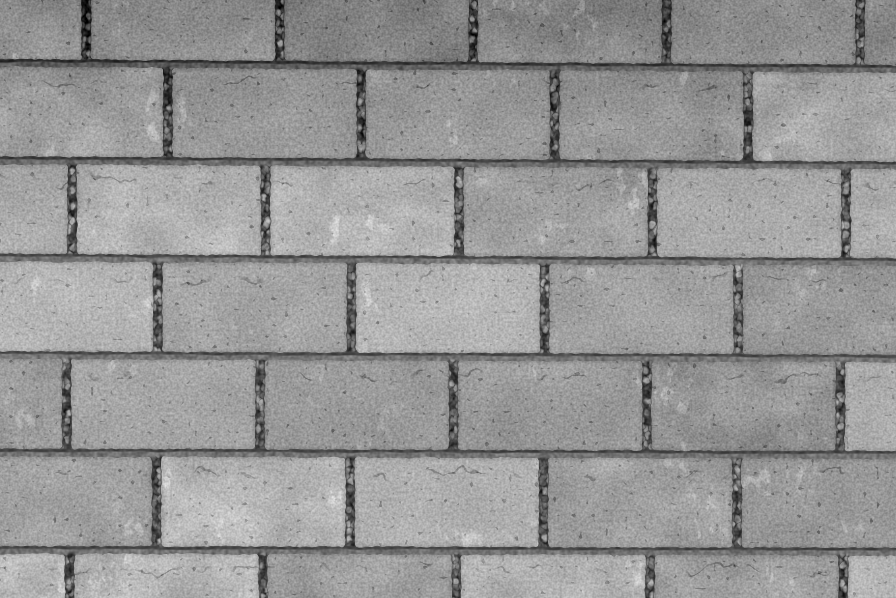
Give the GLSL for this texture, as a Shadertoy shader.

```glsl
// Weathered grey block wall in running bond, with pebbly open vertical joints.
// Each block is a rounded-box distance field with its own hashed tone, stains,
// grain, pits and cracks; lengths are in units of one course height.

#define COURSES 6.14          // courses over the canvas height
#define BLOCK_PITCH 1.986     // block spacing along a course
#define BLOCK_HALF vec2(0.944, 0.459)
#define BED_SHIFT 0.62        // height of the first bed joint below the top
#define TILT 0.045            // droop of the upper courses to the right
#define TONE_DARK 0.575
#define TONE_LIGHT 0.715
#define STAIN 0.075
#define GRAIN 0.085
#define MORTAR 0.45
#define GAP 0.32
#define SHADOW 0.22

float hash(vec2 p) {
    vec3 a = fract(p.xyx * vec3(0.1031, 0.1030, 0.0973));
    a += dot(a, a.yzx + 33.33);
    return fract((a.x + a.y) * a.z);
}

vec2 gradient(vec2 cell) {
    float angle = 6.2832 * hash(cell);
    return vec2(cos(angle), sin(angle));
}

// Gradient noise, about -0.7 to 0.7
float noise(vec2 p) {
    vec2 i = floor(p), f = p - i;
    vec2 w = f * f * f * (f * (f * 6.0 - 15.0) + 10.0);
    vec2 e = vec2(0.0, 1.0);
    float low = mix(dot(gradient(i), f), dot(gradient(i + e.yx), f - e.yx), w.x);
    float high = mix(dot(gradient(i + e), f - e), dot(gradient(i + e.yy), f - e.yy), w.x);
    return mix(low, high, w.y);
}

float fbm(vec2 p) {
    float sum = 0.0, amp = 1.0;
    for (int i = 0; i < 4; i++) {
        sum += amp * noise(p);
        p = mat2(1.6, 1.2, -1.2, 1.6) * p + 7.3;
        amp *= 0.55;
    }
    return sum;
}

// Broken stones with a random brightness each
float pebbles(vec2 p) {
    vec2 cell = floor(p);
    float best = 0.0;
    for (int y = -1; y <= 1; y++)
    for (int x = -1; x <= 1; x++) {
        vec2 c = cell + vec2(x, y);
        vec2 center = c + 0.15 + 0.7 * vec2(hash(c), hash(c + 41.7));
        float shape = smoothstep(0.75, 0.25, length(p - center));
        best = max(best, shape * hash(c + 83.1));
    }
    return best;
}

float roundedBox(vec2 p, vec2 halfSize, float radius) {
    vec2 d = abs(p) - halfSize + radius;
    return length(max(d, 0.0)) + min(max(d.x, d.y), 0.0) - radius;
}

float blockFace(vec2 wall, vec2 local, vec2 id, float edge) {
    float seed = hash(id + 19.0);
    vec2 q = wall + 31.0 * seed;
    float tone = mix(TONE_DARK, TONE_LIGHT, pow(hash(id + 5.0), 0.7));
    tone += STAIN * fbm(q * vec2(1.6, 1.9)) * (0.4 + seed);
    tone += GRAIN * (noise(wall * 27.0) + 1.1 * noise(wall * 47.0 + 9.0));

    // Small pits, faint lime bloom and a broken crack under the top edge
    tone -= 0.17 * smoothstep(0.38, 0.52, noise(q * vec2(15.0, 18.0)));
    float limeArea = smoothstep(0.15, 0.45, noise(q * 1.7 + 50.0));
    tone += 0.11 * limeArea * smoothstep(0.05, 0.45, fbm(q * vec2(8.0, 5.0) + 13.0));
    float crackY = -0.3 + 0.14 * noise(q.xx * vec2(3.0, 0.4)) + 0.06 * noise(q * 11.0);
    float crack = smoothstep(0.017, 0.004, abs(local.y - crackY));
    tone -= 0.16 * crack * smoothstep(0.0, 0.35, noise(vec2(q.x * 4.5, seed * 60.0)));

    return tone * mix(0.92, 1.0, smoothstep(0.0, 0.05, -edge));
}

void mainImage(out vec4 fragColor, in vec2 fragCoord) {
    float pixel = COURSES / iResolution.y;
    vec2 wall = vec2(fragCoord.x, iResolution.y - fragCoord.y) * pixel;

    // Course and block layout, with a slow drift of the stagger
    float depth = wall.y / COURSES;
    float v = wall.y - BED_SHIFT - TILT * wall.x / COURSES * (1.0 - 0.8 * depth);
    float course = floor(v) + 1.0;
    float drift = (course - 4.3) / 4.3;
    float shift = 0.683 + 0.204 * drift * drift + 0.92 * mod(course, 2.0);
    float u = (wall.x - shift) / BLOCK_PITCH;
    vec2 id = vec2(floor(u), course);
    vec2 local = vec2((fract(u) - 0.5) * BLOCK_PITCH, fract(v) - 0.526);

    float edge = roundedBox(local, BLOCK_HALF, 0.035);
    edge += 0.012 * noise(wall * 5.0) + 0.014 * noise(wall * 17.0);

    // Bed mortar, stony vertical gaps, and shadow lines beside the blocks
    float rough = noise(wall * 13.0);
    float joint = MORTAR + 0.13 * rough + 0.12 * noise(wall * 29.0);
    float gap = smoothstep(0.92, 0.95, abs(local.x)) * smoothstep(0.49, 0.44, abs(local.y));
    vec2 warp = 0.025 * vec2(noise(wall * 19.0), noise(wall * 19.0 + 5.0));
    float stones = GAP - 0.12 + 0.45 * pebbles((wall + warp) * vec2(18.0, 14.0));
    stones += 0.2 * rough + 0.14 * noise(wall * 31.0 + 3.0);
    stones = mix(stones, SHADOW, 0.6 * smoothstep(0.025, 0.0, edge));
    joint = mix(joint, stones, gap);
    float bed = abs(fract(v + 0.5) - 0.5 + 0.002 + 0.014 * noise(wall * 4.0));
    float bedShade = smoothstep(0.028, 0.005, bed) * clamp(0.78 + 0.7 * rough, 0.0, 1.0);
    joint = mix(joint, SHADOW, bedShade);

    float face = blockFace(wall, local, id, edge);
    float grey = mix(joint, face, smoothstep(0.6 * pixel, -0.6 * pixel, edge));

    // Light falls off toward the upper left
    grey -= 0.14 * exp(-0.8 * length(wall * vec2(0.22, 1.0))) + 0.04 * exp(-wall.y);
    grey += 0.025 * exp(-pow((wall.y - 2.9) / 1.2, 2.0));
    fragColor = vec4(vec3(clamp(grey, 0.0, 1.0)), 1.0);
}
```
